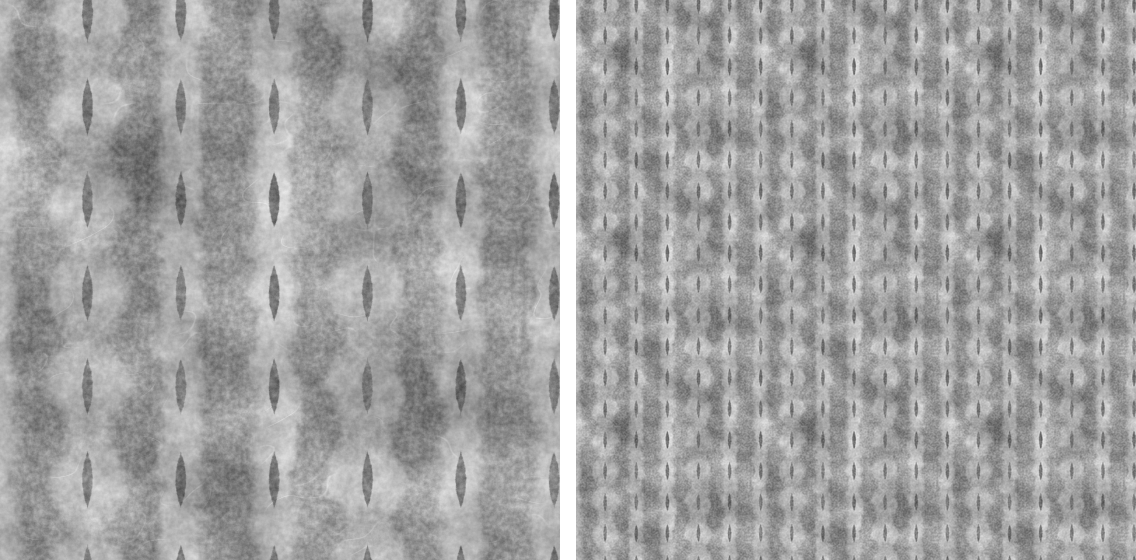
Left, the tile; right, the same tile 3 across and 3 down.
Reproduce this pattern procedurally as a Shadertoy shader.

```glsl
// Worn grey surface with a 6 by 6 grid of slim upright lens-shaped slots.
// Pale columns (every third one swelling around its slots) lie over a darker
// ground; wrapped gradient noise adds clouds, mottling, grain and scratches.

const float REPEATS = 6.0;                      // slots across and down
const vec2  SLOT_OFFSET = vec2(0.9375, 0.859);  // first slot centre, in cells
const vec2  SLOT_HALF = vec2(0.056, 0.293);     // half width and height, in cells
const float SLOT_TONE = 0.465;
const float SLOT_VARIATION = 0.09;
const float DARK_TONE = 0.565;
const float PALE_TONE = 0.715;
const float NARROW_BAND = 0.22;                 // half widths of pale columns
const float WIDE_BAND = 0.43;
const float WIDE_BAND_GAP = 0.24;               // wide column between its slots
const float BAND_SOFTNESS = 0.09;
const float BAND_WARP = 0.13;
const float CLOUD_AMOUNT = 0.19;
const float MOTTLE_AMOUNT = 0.075;
const float GRAIN_PALE = 0.06;
const float GRAIN_DARK = 0.12;
const float SCRATCH_AMOUNT = 0.06;
const float TAU = 6.2831853;

float hash(vec2 cell, float seed) {
    uvec3 q = uvec3(ivec3(cell, seed)) * uvec3(1597334673u, 3812015801u, 2798796415u);
    uint n = q.x ^ q.y ^ q.z;
    n = (n ^ (n >> 15)) * 2246822519u;
    n = (n ^ (n >> 13)) * 3266489917u;
    n ^= n >> 16;
    return float(n >> 8) / 16777216.0;
}

float cornerSlope(vec2 cell, vec2 offset, float period, float seed) {
    float angle = TAU * hash(mod(cell, period), seed);
    return dot(vec2(cos(angle), sin(angle)), offset);
}

// Gradient noise that wraps after "period" cells
float gradientNoise(vec2 p, float period, float seed) {
    vec2 i = floor(p), f = p - i;
    vec2 u = f * f * f * (f * (f * 6.0 - 15.0) + 10.0);
    vec2 e = vec2(1.0, 0.0);
    float low = mix(cornerSlope(i, f, period, seed),
                    cornerSlope(i + e.xy, f - e.xy, period, seed), u.x);
    float high = mix(cornerSlope(i + e.yx, f - e.yx, period, seed),
                     cornerSlope(i + e.xx, f - e.xx, period, seed), u.x);
    return mix(low, high, u.y);
}

float fbm(vec2 uv, float frequency, int octaves, float seed) {
    float sum = 0.0, amplitude = 1.0;
    for (int k = 0; k < octaves; k++) {
        sum += amplitude * gradientNoise(uv * frequency, frequency, seed + float(k));
        frequency *= 2.0;
        amplitude *= 0.55;
    }
    return sum;
}

// Pale columns centred on the slots, blended across neighbouring cells
float paleBands(vec2 cell, vec2 local, float warp) {
    float pale = 0.0;
    float swell = 0.5 + 0.5 * cos(TAU * local.y);
    for (float k = -1.0; k <= 1.0; k++) {
        bool isWide = mod(cell.x + k, 3.0) < 0.5;
        float halfWidth = isWide ? mix(WIDE_BAND_GAP, WIDE_BAND, swell) : NARROW_BAND;
        float edge = abs(local.x - k) + warp - halfWidth;
        float band = 1.0 - smoothstep(-BAND_SOFTNESS, BAND_SOFTNESS, edge);
        pale = max(pale, band * (isWide ? mix(0.6, 1.0, swell) : 1.0));
    }
    return pale;
}

// Approximate signed distance to an upright lens with pointed ends
float lensDistance(vec2 p) {
    float t = p.y / SLOT_HALF.y;
    float slope = 2.0 * SLOT_HALF.x * t / SLOT_HALF.y;
    return (abs(p.x) - SLOT_HALF.x * (1.0 - t * t)) / sqrt(1.0 + slope * slope);
}

// Thin broken hairlines on a sheared grid that still wraps
float scratches(vec2 uv) {
    vec2 sheared = vec2(uv.x + uv.y, 2.0 * uv.y - uv.x);
    float line = abs(gradientNoise(sheared * 9.0, 9.0, 61.0));
    float patches = smoothstep(0.05, 0.4, gradientNoise(uv * 13.0, 13.0, 67.0));
    return (1.0 - smoothstep(0.0, 0.035, line)) * patches;
}

void mainImage(out vec4 fragColor, in vec2 fragCoord) {
    vec2 uv = fragCoord / iResolution.xy;
    vec2 grid = uv * REPEATS - SLOT_OFFSET;
    vec2 cell = floor(grid + 0.5);
    vec2 local = grid - cell;

    // Noise layers from coarse to fine
    float cloud = fbm(uv, 5.0, 4, 11.0);
    float mottle = fbm(uv, 36.0, 3, 23.0);
    float grain = fbm(uv, 100.0, 3, 31.0);
    float warp = BAND_WARP * fbm(uv, 14.0, 4, 41.0);

    // Banded ground with wear
    float pale = paleBands(cell, local, warp);
    float tone = mix(DARK_TONE, PALE_TONE, pale);
    tone += CLOUD_AMOUNT * cloud + MOTTLE_AMOUNT * mottle;
    tone += mix(GRAIN_DARK, GRAIN_PALE, pale) * grain;
    tone += SCRATCH_AMOUNT * scratches(uv);

    // Slots, each with its own shade
    float shade = hash(mod(cell, REPEATS), 53.0) - 0.5;
    float slotTone = SLOT_TONE + SLOT_VARIATION * shade + 0.05 * cloud
                   + MOTTLE_AMOUNT * mottle + GRAIN_DARK * grain;
    float pixel = REPEATS / iResolution.y;
    float slot = 1.0 - smoothstep(-pixel, pixel, lensDistance(local) + 0.006 * grain);
    tone = mix(tone, slotTone, slot);

    fragColor = vec4(vec3(clamp(tone, 0.0, 1.0)), 1.0);
}
```
